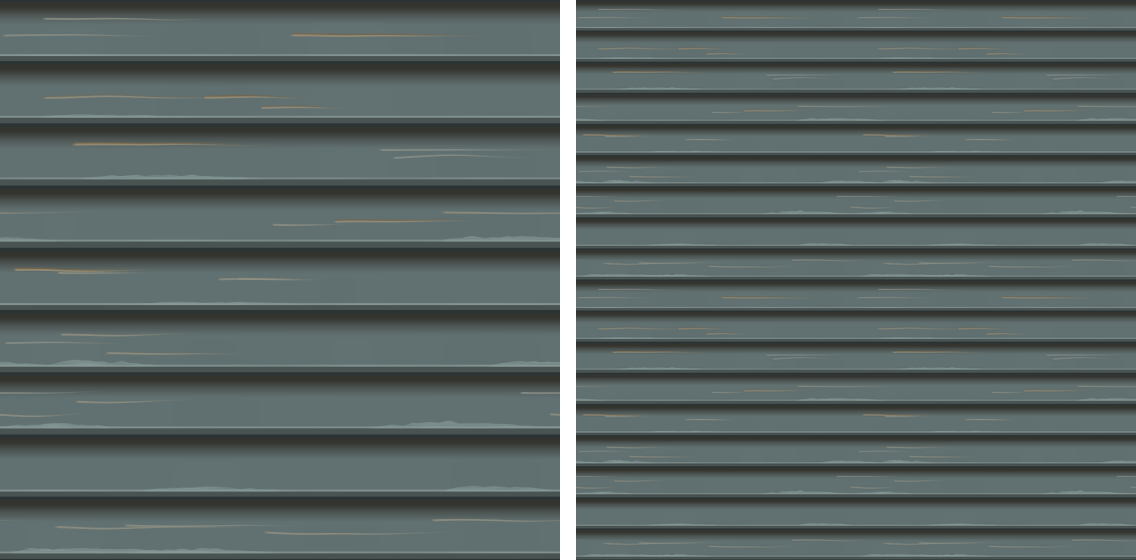
Left, the tile; right, the same tile 2 across and 2 down.
Write a WebGL 1 fragment shader that draws this texture.

```glsl
precision highp float;
// Nine weathered blue-grey metal slats with shadowed tops, bright lower edges, chips and scratches.
uniform vec2 u_resolution;

float hash(vec2 p) {
  return fract(sin(dot(p, vec2(127.1, 311.7)) + 1.3) * 4375.85);
}

// One-dimensional gradient noise that wraps after a whole period.
float noise(float x, float period, float seed) {
  float i = floor(x), f = x - i;
  float a = hash(vec2(mod(i, period), seed)) * 2.0 - 1.0;
  float b = hash(vec2(mod(i + 1.0, period), seed)) * 2.0 - 1.0;
  return mix(a * f, b * (f - 1.0), f * f * (3.0 - 2.0 * f));
}

// Antialiased coverage of a signed distance.
float cover(float d, float pixel) {
  return clamp(0.5 - d / pixel, 0.0, 1.0);
}

// Slat colour from its shadowed top (0) towards its lower edge (1).
vec3 slatFace(float t) {
  vec3 c = mix(vec3(0.205, 0.205, 0.185), vec3(0.29, 0.32, 0.31), smoothstep(0.09, 0.25, t));
  return mix(c, vec3(0.38, 0.44, 0.44), smoothstep(0.19, 0.41, t));
}

// Thin scratches, sharp at the left and fading to the right.
vec3 addScratches(vec3 c, float x, float t, float row, float pixel) {
  for (int k = 0; k < 4; k++) {
    vec2 id = vec2(row + 3.0, float(k) * 7.0 + 2.0);
    float start = hash(id);
    float len = mix(0.14, 0.42, hash(id + 11.0));
    float u = fract(x - start) / len;
    float bend = (hash(id + 23.0) - 0.5) * 0.22;
    float wobble = 0.04 * noise(x * 8.0, 8.0, row + id.y);
    float y = mix(0.3, 0.73, hash(id + 37.0)) + bend * (u - 0.4) * (u - 0.4) + wobble;
    float fade = smoothstep(0.0, 0.03, u) * (1.0 - smoothstep(0.35, 1.0, u));
    fade *= step(0.35, hash(id + 41.0));
    float warm = hash(id + 53.0);

    // Rusty streak along the upper side of some scratches.
    float rust = cover(abs(t - y + 0.018) - 0.018 * (1.0 - 0.5 * u), pixel);
    c = mix(c, vec3(0.47, 0.39, 0.27), rust * fade * 0.8 * smoothstep(0.6, 0.75, warm));

    float line = cover(abs(t - y) - mix(0.016, 0.007, clamp(u, 0.0, 1.0)), pixel);
    vec3 bare = mix(vec3(0.53, 0.56, 0.54), vec3(0.62, 0.57, 0.47), warm);
    c = mix(c, bare, line * fade * 0.8);
  }
  return c;
}

// Ragged pale chips that rise from the lower edge.
vec3 addChips(vec3 c, float x, float t, float row, float edge, float pixel) {
  for (int k = 0; k < 2; k++) {
    vec2 id = vec2(row + 61.0, float(k) * 5.0 + 9.0);
    float len = mix(0.2, 0.48, hash(id + 3.0));
    float u = fract(x - hash(id)) / len;
    float swell = smoothstep(0.0, 0.2, u) * (1.0 - smoothstep(0.4, 1.0, u));
    float ragged = 0.75 + 0.8 * noise(x * 12.0, 12.0, row + id.y)
                 + 0.5 * noise(x * 48.0, 48.0, row + id.y + 4.0);
    float height = swell * ragged * mix(0.04, 0.12, hash(id + 17.0));
    float chip = cover(edge - t - height, pixel) * smoothstep(0.0, 0.02, height);
    float layer = floor((edge - t) * 40.0);
    float streak = 0.65 + 0.6 * noise(x * 16.0, 16.0, layer + row * 5.0);
    float present = step(0.3, hash(id + 29.0));
    c = mix(c, vec3(0.54, 0.62, 0.61), chip * streak * present * 0.85);
  }
  return c;
}

void main() {
  vec2 uv = gl_FragCoord.xy / u_resolution;
  float down = (1.0 - uv.y) * 9.0;
  float row = floor(down), t = fract(down);
  float pixel = 9.0 / u_resolution.y;
  float edge = mix(0.865, 0.89, hash(vec2(row, 5.0)));

  vec3 c = slatFace(t);
  c += 0.012 * noise(uv.x * 4.0, 4.0, row + 80.0) * smoothstep(0.3, 0.5, t);
  c = addScratches(c, uv.x, t, row, pixel);
  c = addChips(c, uv.x, t, row, edge, pixel);

  // Bright edge, worn unevenly along its length.
  float worn = mix(0.55, 0.95, hash(vec2(row, 71.0))) + 0.4 * noise(uv.x * 5.0, 5.0, row + 90.0);
  float rim = cover(abs(t - edge) - 0.016, pixel);
  c = mix(c, vec3(0.54, 0.61, 0.60), rim * clamp(worn, 0.0, 1.0));

  // Shaded lip, then the dark gap shared with the next slat.
  c = mix(c, vec3(0.285, 0.325, 0.32), cover(edge + 0.016 - t, pixel));
  float gap = min(t, 1.0 - t + 0.02);
  c = mix(c, vec3(0.17, 0.20, 0.205), cover(gap - 0.038, pixel));

  gl_FragColor = vec4(c, 1.0);
}
```
